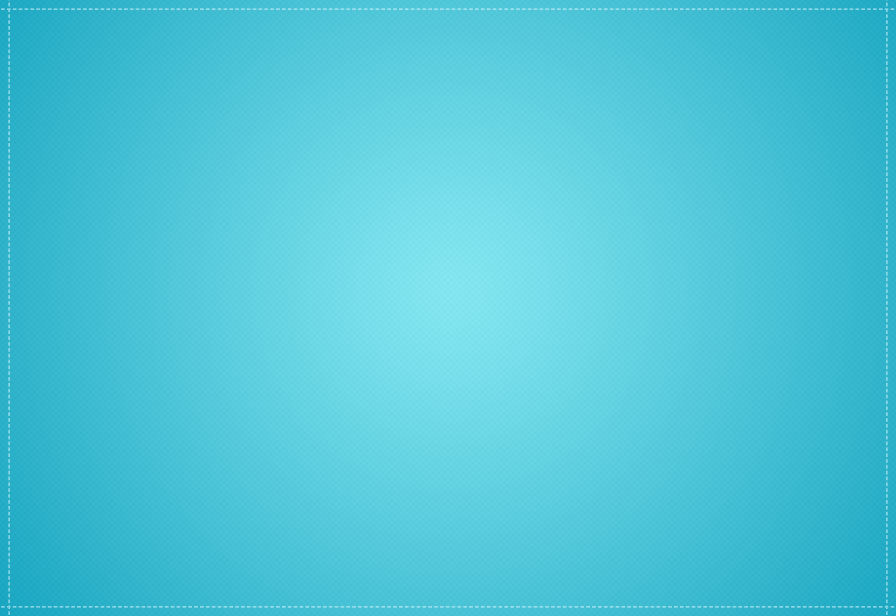
This background is drawn by a Shadertoy shader. Its source:

```glsl
// Turquoise backdrop: a round glow near the centre fading to deep blue corners,
// overlaid with a fine diagonal lattice and a stitched border on all four sides.
// Lengths are in canvas heights; lattice and stitches are periodic formulas.

// Coverage of a thin line at signed distance d, smoothed over one pixel
float lineMask(float d, float halfWidth, float px) {
    float soft = max(px, 0.0001);
    return clamp((halfWidth - abs(d)) / soft + 0.5, 0.0, 1.0)
         * min(1.0, 2.0 * halfWidth / soft);
}

// Dashes along a line, with softened ends
float stitches(float along, float px) {
    float period = 0.0095;
    float fromMiddle = abs(fract(along / period) - 0.5) * period;
    return clamp((0.003 - fromMiddle) / px + 0.5, 0.0, 1.0);
}

// Two crossing sets of diagonal waves, averaging to zero
float lattice(vec2 p) {
    float frequency = 6.28318 * 99.0;
    return 0.5 * (cos(frequency * (p.x + p.y)) + cos(frequency * (p.x - p.y)));
}

void mainImage(out vec4 fragColor, in vec2 fragCoord) {
    float px = 1.0 / iResolution.y;
    vec2 p = fragCoord * px;
    vec2 size = iResolution.xy * px;

    // Radial glow with a rounded peak
    vec2 fromGlow = p - size * vec2(0.505, 0.53);
    float radius = sqrt(dot(fromGlow, fromGlow) + 0.0064);
    vec3 color = vec3(0.55, 0.92, 0.955) - vec3(0.50, 0.30, 0.22) * radius;

    // Fine diagonal weave
    color += 0.012 * lattice(p);

    // Stitched border lines running out to the canvas edges
    vec2 toBorder = min(p, size - p) - 0.0148;
    float across = lineMask(toBorder.y, 0.00095, px) * stitches(p.x, px);
    float upright = lineMask(toBorder.x, 0.00095, px) * stitches(p.y, px);
    color = mix(color, vec3(0.88, 0.98, 1.0), 0.75 * max(across, upright));

    fragColor = vec4(clamp(color, 0.0, 1.0), 1.0);
}
```
